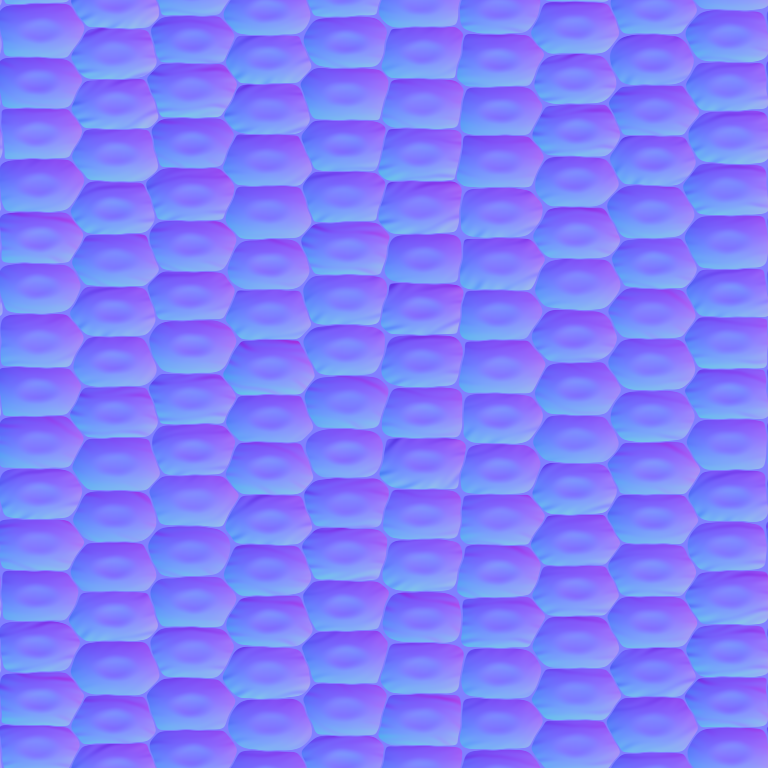
Write a Shadertoy shader that draws this texture map.

```glsl
const vec2 GRID = vec2(10.0, 15.0);        // cells across and down
const vec2 METRIC = vec2(1.08, 1.0);       // stretches cells into wide hexagons
const vec2 JITTER = vec2(0.05, 0.09);      // scatter of cell centres
const float SIZE_VARIATION = 0.07;
const float CORNER_SHARPNESS = 17.0;
const float EDGE_SOFTNESS = 0.02;
const vec2 HALF_CELL = vec2(0.56, 0.5);
const vec2 DISH_RADIUS = vec2(0.3, 0.245);
const vec2 DOME_SLOPE = vec2(0.17, 0.42);
const vec2 DISH_SLOPE = vec2(0.14, 0.42);
const float SIDE_BEVEL = 0.14;
const float TILT_VARIATION = 0.06;
const float CREASE_SLOPE = 0.24;
const float TAU = 6.2831853;

// Vertical offset of each column, in cell heights
const float COLUMN_SHIFT[10] = float[10](
    0.64, 0.05, 0.78, 0.16, 0.84, 0.05, 0.16, 0.55, 0.14, 0.70);

vec3 hash3(vec2 id) {
    vec3 p = fract(vec3(id.xyx) * vec3(0.1031, 0.1030, 0.0973) + 0.137);
    p += dot(p, p.yxz + 33.33);
    return fract((p.xxy + p.yzz) * p.zyx);
}

// Wrapped identity and centre of a cell near the point
vec2 cellCentre(vec2 point, vec2 step, out vec2 id, out float weight) {
    float column = floor(point.x) + step.x;
    float shift = COLUMN_SHIFT[int(mod(column, GRID.x))];
    float row = floor(point.y + shift + 0.5) + step.y;
    id = mod(vec2(column, row), GRID);
    vec3 random = hash3(id) - 0.5;
    weight = random.z * SIZE_VARIATION;
    return vec2(column + 0.5, row - shift) + random.xy * JITTER;
}

// Nearest cell: offset from its centre, identity and rounded edge distance
vec2 findCell(vec2 point, out vec2 id, out float edge) {
    vec2 offset = vec2(0.0), centre = vec2(0.0), otherId;
    float nearest = 1e3, weight;
    id = vec2(0.0);
    for (int i = -1; i <= 1; i++)
    for (int j = -1; j <= 1; j++) {
        vec2 c = cellCentre(point, vec2(i, j), otherId, weight);
        vec2 d = (point - c) * METRIC;
        float power = dot(d, d) - weight;
        if (power < nearest) {
            nearest = power;
            offset = point - c;
            centre = c;
            id = otherId;
        }
    }

    // Blend the distances to all borders so that corners become round
    float sharpness = CORNER_SHARPNESS * mix(0.8, 2.6, hash3(id + 17.0).x);
    float sum = 0.0;
    for (int i = -1; i <= 1; i++)
    for (int j = -1; j <= 1; j++) {
        vec2 c = cellCentre(point, vec2(i, j), otherId, weight);
        float gap = length((c - centre) * METRIC);
        if (gap > 0.01) {
            vec2 d = (point - c) * METRIC;
            float border = (dot(d, d) - weight - nearest) / (2.0 * gap);
            sum += exp(-sharpness * border);
        }
    }
    edge = -log(sum) / sharpness;
    return offset;
}

// Slanted folds, strongest towards the rim
vec2 creases(vec2 q, vec3 random) {
    float angle = mix(0.9, 2.3, random.x);
    vec2 across = vec2(cos(angle), sin(angle));
    float along = dot(q, vec2(-across.y, across.x));
    float phase = dot(q, across) * 9.0 + random.y * TAU
                + 1.2 * sin(along * 2.7 + random.z * TAU);
    float fold = pow(0.5 + 0.5 * sin(phase), 6.0) - 0.22;
    float ripple = 0.22 * sin(phase * 1.9 + along * 5.0);
    float rim = smoothstep(0.55, 1.05, length(q));
    return across * (fold + ripple) * rim * mix(0.15, 1.0, random.z) * CREASE_SLOPE;
}

void mainImage(out vec4 fragColor, in vec2 fragCoord) {
    vec2 uv = fragCoord / iResolution.xy;
    vec2 point = uv * GRID;

    // Slight waviness of the borders
    point += 0.006 * sin(TAU * (uv.yx * vec2(23.0, 17.0) + uv * vec2(9.0, 14.0)));
    point += 0.003 * sin(TAU * (uv.yx * vec2(41.0, 37.0) - uv * vec2(19.0, 25.0)));

    vec2 id;
    float edge;
    vec2 offset = findCell(point, id, edge);
    vec3 random = hash3(id + 41.0);
    vec2 q = offset / HALF_CELL;

    // Domed cell with bevelled sides
    vec2 slope = DOME_SLOPE * q;
    slope.x += SIDE_BEVEL * q.x * q.x * q.x;
    slope += (random.xy - 0.5) * TILT_VARIATION;

    // Oval hollow in the middle
    vec2 dish = offset / DISH_RADIUS;
    float hollow = 1.0 - smoothstep(0.45, 1.15, length(dish));
    slope -= DISH_SLOPE * dish * hollow * mix(0.8, 1.15, random.z);

    slope += creases(q, hash3(id + 73.0));

    // Flat gaps between cells
    float softness = max(EDGE_SOFTNESS, 0.8 * GRID.y / iResolution.y);
    slope *= smoothstep(0.0, softness, edge);

    // Pack as a normal with green pointing down
    vec2 normal = clamp(slope * vec2(1.0, -1.0), -0.65, 0.65);
    float up = sqrt(1.0 - dot(normal, normal));
    fragColor = vec4(vec3(normal, up) * 0.5 + 0.5, 1.0);
}
```
